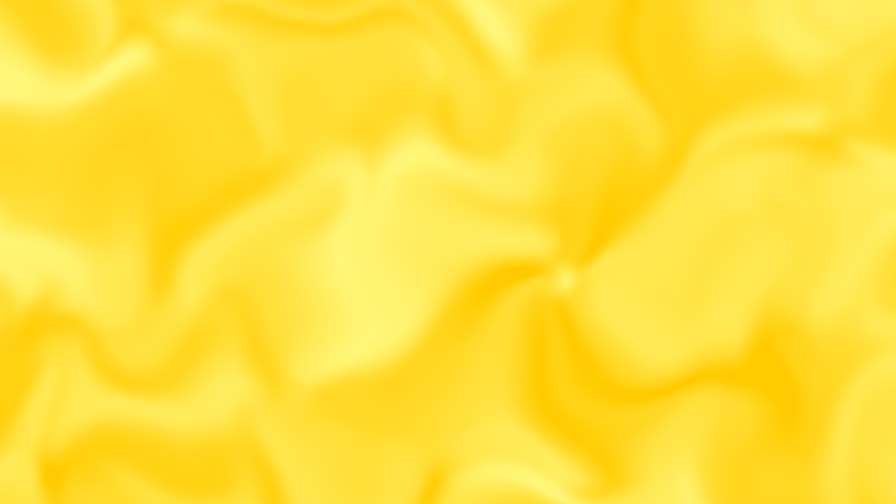
Write a Shadertoy shader that draws this background.

```glsl
// Soft golden folds, like liquid silk: smooth gradient noise is read through
// two rounds of domain warping, which draw its blobs out into curved streaks,
// and the result blends deep amber into pale lemon.

vec2 randomDirection(ivec2 cell) {
    uint h = uint(cell.x) * 1597334677u ^ uint(cell.y) * 3812015801u;
    h = (h ^ (h >> 15)) * 2246822519u;
    h = (h ^ (h >> 13)) * 3266489917u;
    float angle = 6.28318 * float((h >> 8) & 65535u) / 65536.0;
    return vec2(cos(angle), sin(angle));
}

float cornerSlope(vec2 cell, vec2 local, vec2 corner) {
    return dot(randomDirection(ivec2(cell + corner)), local - corner);
}

// Gradient noise around zero with a quintic fade
float gradientNoise(vec2 p) {
    vec2 cell = floor(p);
    vec2 f = p - cell;
    vec2 fade = f * f * f * (f * (f * 6.0 - 15.0) + 10.0);
    float bottom = mix(cornerSlope(cell, f, vec2(0, 0)), cornerSlope(cell, f, vec2(1, 0)), fade.x);
    float top = mix(cornerSlope(cell, f, vec2(0, 1)), cornerSlope(cell, f, vec2(1, 1)), fade.x);
    return mix(bottom, top, fade.y);
}

vec2 warp(vec2 p, float seed) {
    return p + 0.85 * vec2(gradientNoise(p + seed), gradientNoise(p + seed + vec2(37.3, 11.7)));
}

void mainImage(out vec4 fragColor, in vec2 fragCoord) {
    vec2 p = 3.5 * fragCoord / iResolution.y + vec2(3.2, 7.6);

    // Fold the plane twice
    p = warp(p, 19.4);
    p = warp(p, 53.8);

    // Broad blobs with a finer sheen
    float folds = 0.9 * gradientNoise(p) + 0.36 * gradientNoise(1.9 * p + 71.5);
    float light = clamp(0.47 + 1.1 * folds, 0.0, 1.0);

    vec3 amber = vec3(1.0, 0.797, 0.0);
    vec3 lemon = vec3(1.0, 0.965, 0.475);
    fragColor = vec4(mix(amber, lemon, light), 1.0);
}
```
